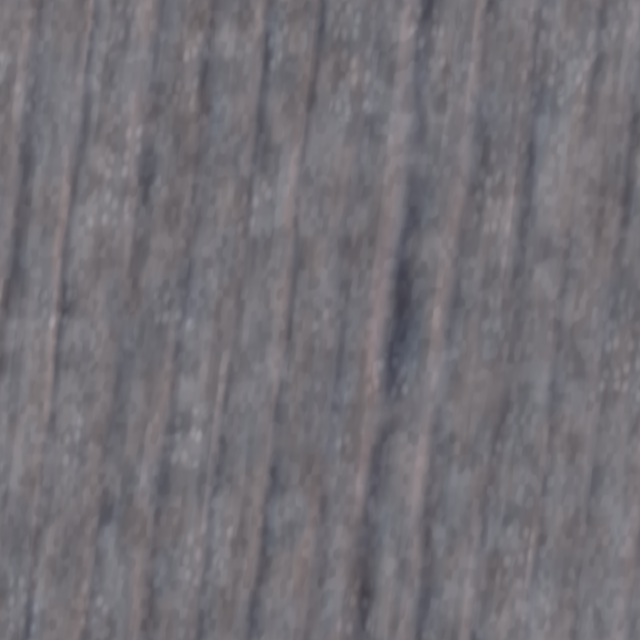
Reproduce this texture procedurally as a Shadertoy shader.

```glsl
// Weathered grey wood: slanted dark grooves, soft mottled grain and a faint diagonal crease.

const vec3  WOOD_GREY     = vec3(0.463, 0.452, 0.472);
const vec3  GROOVE_TINT   = vec3(1.08, 1.03, 0.86);   // absorbed light, leaves a cool shadow
const vec3  WARM_EDGE     = vec3(0.042, 0.018, 0.014);
const vec3  COOL_EDGE     = vec3(-0.026, -0.008, 0.002);
const float SLANT         = 0.115;
const float SPACING       = 0.086;
const float GROOVE_WIDTH  = 0.0085;
const float GROOVE_DEPTH  = 0.085;
const float DEEP_CENTER   = 0.57;    // where the widest grooves gather
const float DEEP_SPREAD   = 0.11;
const float MOTTLE        = 0.040;
const float STREAKS       = 0.030;
const float FINE_GRAIN    = 0.030;
const float FLECKS        = 0.065;
const vec2  CREASE_START  = vec2(0.43, 0.305);
const vec2  CREASE_END    = vec2(0.83, 0.420);
const float CREASE_WIDTH  = 0.019;

vec3 hash3(vec2 p) {
    vec3 q = fract(vec3(p.xyx) * vec3(0.1031, 0.1030, 0.0973));
    q += dot(q, q.yxz + 33.33);
    return fract((q.xxy + q.yzz) * q.zyx);
}

// Smooth cellular noise: x = blended cell value in -1..1, y = nearest distance.
vec2 cellular(vec2 p) {
    vec2 cell = floor(p), local = fract(p);
    float sum = 0.0, total = 0.0, nearest = 2.0;
    for (int j = -1; j <= 1; j++)
    for (int i = -1; i <= 1; i++) {
        vec2 offset = vec2(i, j);
        vec3 h = hash3(cell + offset + 71.0);
        float dist = length(offset + 0.2 + 0.6 * h.xy - local);
        float weight = exp(-6.0 * dist * dist);
        sum += weight * (2.0 * h.z - 1.0);
        total += weight;
        nearest = min(nearest, dist);
    }
    return vec2(sum / total, nearest);
}

// Layered sines that bend each groove and vary it along its length.
float waver(float y, float seed) {
    return 0.5 * sin(y * 7.0 + seed * 6.3)
         + 0.3 * sin(y * 17.0 + seed * 21.0)
         + 0.2 * sin(y * 41.0 + seed * 47.0);
}

// Distance to a line segment.
float segment(vec2 p, vec2 a, vec2 b) {
    vec2 pa = p - a, ba = b - a;
    return length(pa - ba * clamp(dot(pa, ba) / dot(ba, ba), 0.0, 1.0));
}

// x = groove shadow, y = warm left rim, z = cool right rim.
vec3 grooves(vec2 p) {
    vec3 result = vec3(0.0);
    float row = floor(p.x / SPACING);
    for (int i = -1; i <= 1; i++) {
        float id = row + float(i);
        vec3 h = hash3(vec2(id + 20.0, 5.0));
        float center = (id + 0.5 + 0.24 * (h.x - 0.5)) * SPACING;
        float away = (center - DEEP_CENTER) / DEEP_SPREAD;
        float deep = exp(-away * away);
        float bend = waver(p.y, h.y) * mix(0.006, 0.010, deep);
        float width = GROOVE_WIDTH * (0.75 + 0.4 * h.z + 0.8 * deep);
        width *= 1.0 + 0.25 * waver(p.y * 1.4, h.z);
        float d = (p.x - center - bend) / width;
        float shape = exp(-d * d * (d < 0.0 ? 1.3 : 0.65));
        float strength = 0.5 + 0.5 * h.y + 0.55 * deep;
        strength *= 0.85 + 0.4 * waver(p.y * 0.8, h.x + 0.4);
        float leftRim = exp(-pow(d + 2.0, 2.0));
        float rightRim = exp(-pow(d - 1.7, 2.0));
        result += strength * vec3(shape, leftRim, rightRim);
    }
    return result;
}

void mainImage(out vec4 fragColor, in vec2 fragCoord) {
    vec2 uv = fragCoord / iResolution.y;
    vec2 grain = vec2(uv.x - SLANT * uv.y, uv.y);

    // Broad mottling, long fibres and small blurred grain
    float mottle = cellular(grain * vec2(38.0, 22.0)).x;
    float streak = cellular(grain * vec2(68.0, 5.0) + 13.0).x;
    float fine = cellular(grain * vec2(105.0, 62.0) + 29.0).x;
    float patches = cellular(grain * vec2(7.0, 4.0) + 47.0).x;
    float tone = MOTTLE * mottle + STREAKS * streak + FINE_GRAIN * fine + 0.012 * patches;

    // Sparse pale flecks, gathered in patches
    float fleck = 1.0 - smoothstep(0.05, 0.42, cellular(grain * vec2(52.0, 27.0) + 83.0).y);
    float gather = smoothstep(0.15, 0.7, cellular(grain * vec2(17.0, 11.0) + 5.0).x);
    tone += FLECKS * fleck * gather;

    // A raised crease partly fills the grooves it crosses
    float across = segment(uv, CREASE_START, CREASE_END) / CREASE_WIDTH;
    float crease = exp(-across * across);
    vec3 groove = grooves(grain + vec2(0.003 * mottle, 0.0)) * (1.0 - 0.7 * crease);

    vec3 color = WOOD_GREY + tone * (1.0 - 0.45 * crease);
    color -= GROOVE_DEPTH * groove.x * GROOVE_TINT;
    color += WARM_EDGE * groove.y * (0.6 + 0.5 * streak) + COOL_EDGE * groove.z * 0.6;

    // Weak colour drift between warm and cool fibres
    float drift = cellular(grain * vec2(30.0, 14.0) + 61.0).x;
    color += drift * vec3(0.012, 0.0, -0.010);
    fragColor = vec4(clamp(color, 0.0, 1.0), 1.0);
}
```
